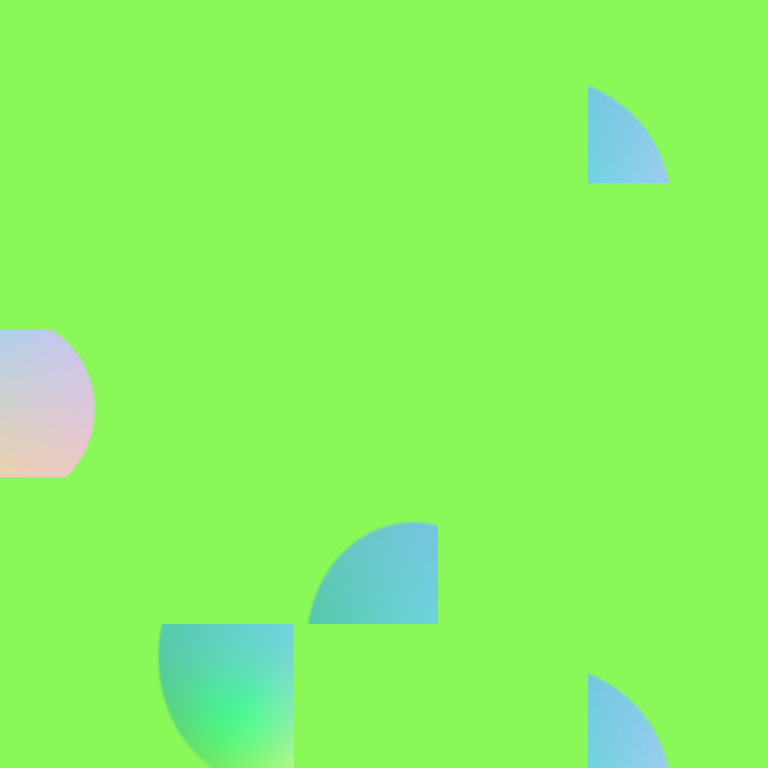
Write a Shadertoy shader that draws this texture map.

```glsl
// Soft-edged ellipse, positive inside
float ellipse(vec2 p, vec2 center, vec2 radius) {
    float d = (length((p - center) / radius) - 1.0) * min(radius.x, radius.y);
    return 1.0 - smoothstep(-0.004, 0.002, d);
}

// Crisp axis-aligned cell that clips an ellipse
float cell(vec2 p, vec2 lo, vec2 hi) {
    vec2 d = min(p - lo, hi - p) * iResolution.xy;
    return clamp(min(d.x, d.y) + 0.5, 0.0, 1.0);
}

// Bilinear blend of four corner colours
vec3 blend(vec2 uv, vec3 bottomLeft, vec3 bottomRight, vec3 topLeft, vec3 topRight) {
    uv = clamp(uv, 0.0, 1.0);
    return mix(mix(bottomLeft, bottomRight, uv.x), mix(topLeft, topRight, uv.x), uv.y);
}

void mainImage(out vec4 fragColor, in vec2 fragCoord) {
    vec2 p = fragCoord / iResolution.xy;
    vec3 color = vec3(0.54, 0.972, 0.35);
    vec2 lo, hi;
    vec3 tint;

    // Blue wedge, repeated four cells lower
    for (int i = 0; i < 2; i++) {
        vec2 q = p + vec2(0.0, 0.7656 * float(i));
        lo = vec2(0.7656, 0.7617);
        hi = vec2(0.876, 0.893);
        tint = blend((q - lo) / (hi - lo),
            vec3(0.44, 0.83, 0.87), vec3(0.62, 0.80, 0.94),
            vec3(0.46, 0.78, 0.88), vec3(0.55, 0.78, 0.93));
        color = mix(color, tint, cell(q, lo, hi) * ellipse(q, vec2(0.7044, 0.7305), vec2(0.1705)));
    }

    // Pastel cap at the left border
    lo = vec2(-0.01, 0.3789);
    hi = vec2(0.128, 0.5703);
    tint = blend((p - lo) / (hi - lo),
        vec3(0.92, 0.82, 0.68), vec3(0.93, 0.78, 0.78),
        vec3(0.69, 0.82, 0.91), vec3(0.80, 0.77, 0.95));
    color = mix(color, tint, cell(p, lo, hi) * ellipse(p, vec2(0.0, 0.4674), vec2(0.1245)));

    // Teal to sky dome
    lo = vec2(0.3945, 0.1875);
    hi = vec2(0.5703, 0.324);
    tint = blend((p - lo) / (hi - lo),
        vec3(0.33, 0.79, 0.65), vec3(0.43, 0.83, 0.87),
        vec3(0.40, 0.77, 0.74), vec3(0.46, 0.77, 0.88));
    color = mix(color, tint, cell(p, lo, hi) * ellipse(p, vec2(0.538, 0.160), vec2(0.140, 0.161)));

    // Green bowl with a bright inner glow
    lo = vec2(0.2, -0.004);
    hi = vec2(0.3828, 0.1875);
    vec2 uv = clamp((p - lo) / (hi - lo), 0.0, 1.0);
    uv.y = 1.0 - pow(1.0 - uv.y, 1.4);
    tint = blend(uv,
        vec3(0.36, 0.83, 0.30), vec3(0.71, 0.97, 0.52),
        vec3(0.33, 0.79, 0.67), vec3(0.44, 0.83, 0.88));
    vec2 g = (p - vec2(0.31, 0.065)) / 0.065;
    tint += vec3(-0.18, 0.10, -0.04) * exp(-dot(g, g));
    color = mix(color, tint, cell(p, lo, hi) * ellipse(p, vec2(0.349, 0.1445), vec2(0.1437, 0.1685)));

    fragColor = vec4(clamp(color, 0.0, 1.0), 1.0);
}
```
